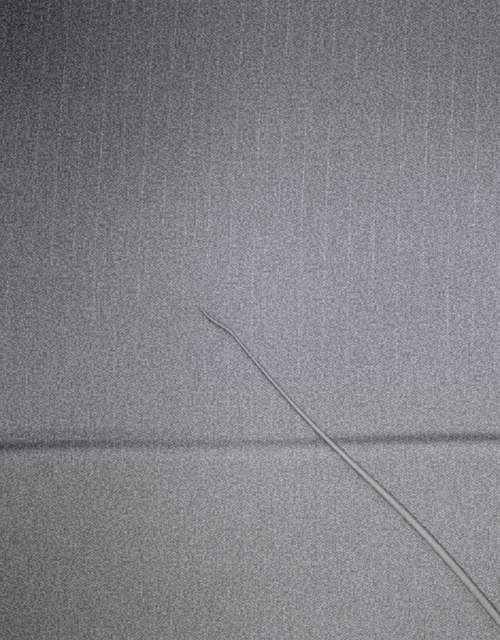
This texture is drawn by a Shadertoy shader. Its source:

```glsl
// Grey fine-twill suiting with faint dotted pinstripes, a pressed fold and a loose diagonal cord.

const float TAU = 6.2831853;
const float ROWS = 172.0;        // weave rows per canvas width
const vec3 COOL_TINT = vec3(0.995, 0.985, 1.045);
const vec3 PLAIN_TINT = vec3(1.0, 0.997, 1.01);

vec2 hashGradient(vec2 cell) {
    vec3 q = fract(cell.xyx * vec3(0.1031, 0.1030, 0.0973));
    q += dot(q, q.yzx + 33.33);
    float angle = TAU * fract((q.x + q.y) * q.z);
    return vec2(cos(angle), sin(angle));
}

// Gradient noise, roughly -0.7 to 0.7
float gradientNoise(vec2 p) {
    vec2 i = floor(p), f = fract(p);
    vec2 u = f * f * f * (f * (f * 6.0 - 15.0) + 10.0);
    vec2 e = vec2(1.0, 0.0);
    float low = mix(dot(hashGradient(i), f), dot(hashGradient(i + e), f - e), u.x);
    float high = mix(dot(hashGradient(i + e.yx), f - e.yx),
                     dot(hashGradient(i + e.xx), f - e.xx), u.x);
    return mix(low, high, u.y);
}

float bump(float d, float width) {
    return exp(-d * d / (width * width));
}

// Broad light falling off towards the upper left and the lower left corner
float lighting(vec2 p) {
    float light = mix(0.405, 0.592, smoothstep(-0.08, 0.62, p.x));
    light -= 0.155 * smoothstep(0.72, 1.32, p.y);
    light -= 0.04 * smoothstep(0.35, 0.0, p.y);
    light += 0.05 * bump(p.x, 0.35) * bump(p.y - 0.5, 0.3);
    return light + 0.025 * gradientNoise(p * 3.5);
}

// Stripe coordinate: lines lean right near the upper left
float stripeCoord(vec2 p) {
    float rise = max(p.y - 0.55, 0.0) / 0.73;
    float x = p.x - 0.05 * (1.0 - 0.7 * p.x) * pow(rise, 1.6);
    return 23.5 * x - 2.2 * x * x + 0.25;
}

// Fine zigzag twill broken by irregular yarn
float weave(vec2 p, float coord) {
    float zigzag = abs(fract(coord * 3.0) - 0.5) * 2.2;
    float twill = sin(TAU * (p.y * ROWS + zigzag));
    float yarn = gradientNoise(p * vec2(235.0, 215.0));
    float fleck = gradientNoise(p * vec2(150.0, 120.0) + 41.0);
    float slub = gradientNoise(p * vec2(80.0, 22.0) + 17.0);
    return 0.026 * twill * (1.0 + 1.5 * fleck) + 0.15 * yarn
         + 0.08 * fleck + 0.035 * slub;
}

// Dotted pinstripe, worn away in places and towards the hem
float pinstripe(vec2 p, float coord, float pixel) {
    float offset = (fract(coord) - 0.5) / 22.0;
    float dots = 0.6 + 0.4 * sin(TAU * p.y * 105.0);
    float wear = 0.65 + 0.8 * gradientNoise(vec2(floor(coord) * 3.7, p.y * 5.0));
    float strength = mix(0.035, 0.13, smoothstep(0.2, 1.1, p.y));
    return strength * wear * dots * bump(offset, 0.0009 + 0.35 * pixel);
}

// Soft horizontal crease, faintest left of centre
float foldShade(vec2 p) {
    float d = p.y - mix(0.387, 0.404, p.x) - 0.002 * sin(p.x * 9.0);
    float strength = 0.08 + 0.09 * smoothstep(0.5, 0.9, p.x)
                   + 0.07 * smoothstep(0.35, 0.0, p.x);
    float highlight = 0.025 * bump(d + 0.024, 0.012);
    float upperShade = 0.05 * smoothstep(0.5, 0.1, p.x) * bump(d - 0.022, 0.009);
    return highlight - strength * bump(d, 0.010) - upperShade;
}

// Height of the cord's centre line at x
float cordCurve(float x) {
    float t = (x - 0.452) / 0.548;
    float y = 0.628 - 0.59 * t - 0.012 * sin(TAU * t);
    return y - 0.025 * smoothstep(0.468, 0.41, x);
}

// Pale cord thickening downwards: x is shade, y is coverage
vec2 cord(vec2 p, float pixel) {
    float d = (p.y - cordCurve(p.x)) * 0.68;
    float growth = smoothstep(0.4, 1.0, p.x);
    float radius = mix(0.0026, 0.0088, growth);
    float visible = smoothstep(0.392, 0.41, p.x);
    float body = smoothstep(radius + pixel, radius - pixel, abs(d)) * visible;
    float edge = 0.0016 + 0.35 * pixel;
    float shade = mix(0.15, 0.07, growth) * bump(d, radius * 0.6)
                - mix(0.09, 0.21, growth) * bump(d - radius, edge)
                - mix(0.19, 0.12, growth) * bump(d + radius, edge)
                - 0.03 * bump(d + radius * 1.8, radius);
    return vec2(shade * visible, body);
}

void mainImage(out vec4 fragColor, in vec2 fragCoord) {
    float pixel = 1.0 / iResolution.x;
    vec2 p = fragCoord * pixel;
    float coord = stripeCoord(p);
    vec2 strand = cord(p, pixel);

    // Cloth first, then crease and cord
    float cloth = weave(p, coord) + pinstripe(p, coord, pixel);
    float tone = lighting(p) + cloth * (1.0 - 0.6 * strand.y);
    tone += foldShade(p) * (1.0 - 0.8 * strand.y) + strand.x;

    vec3 tint = mix(PLAIN_TINT, COOL_TINT, smoothstep(0.32, 0.55, p.y));
    fragColor = vec4(clamp(tone * tint, 0.0, 1.0), 1.0);
}
```
